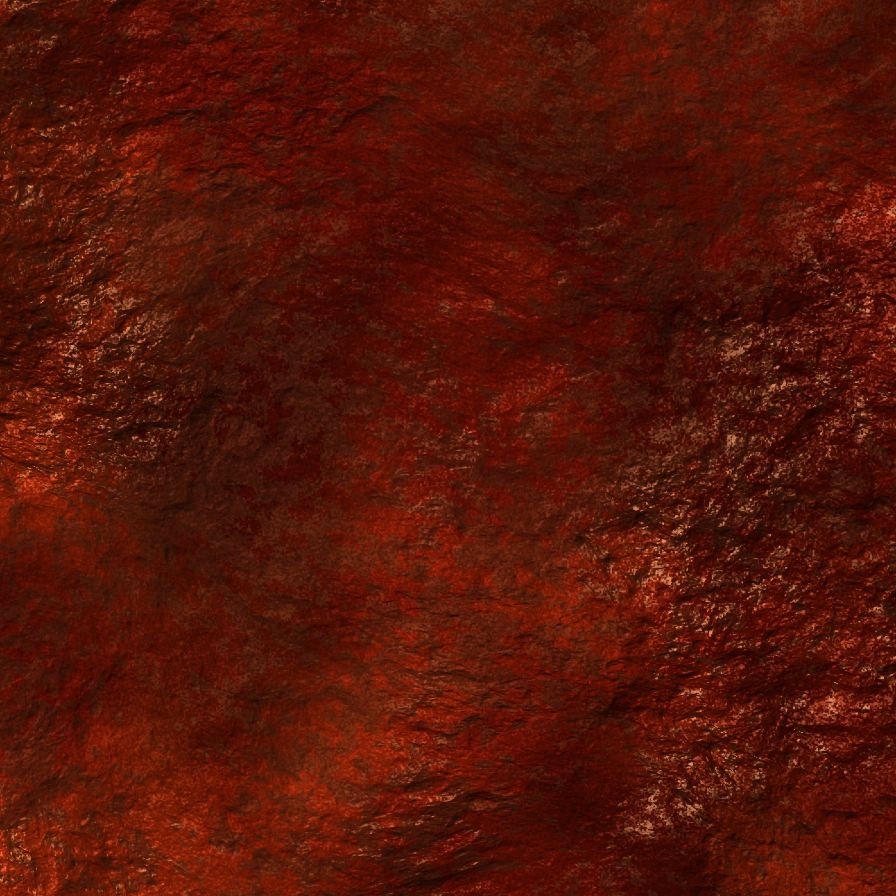
Reproduce this texture procedurally as a Shadertoy shader.

```glsl
// Crumpled dark red metal foil with flecked rusty tarnish and patchy coppery sheen.

float hash(vec2 p) {
    vec3 q = fract(p.xyx * 0.1031);
    q += dot(q, q.yzx + 33.33);
    return fract((q.x + q.y) * q.z);
}

float noise(vec2 p) {
    vec2 i = floor(p), f = fract(p);
    f = f * f * f * (f * (f * 6.0 - 15.0) + 10.0);
    return mix(mix(hash(i), hash(i + vec2(1, 0)), f.x),
               mix(hash(i + vec2(0, 1)), hash(i + vec2(1, 1)), f.x), f.y);
}

const mat2 TURN = mat2(0.8, 0.6, -0.6, 0.8);

float fbm(vec2 p, int octaves) {
    float sum = 0.0, total = 0.0, amp = 0.5;
    for (int i = 0; i < octaves; i++) {
        sum += amp * noise(p);
        total += amp;
        amp *= 0.55;
        p = TURN * p * 2.03 + 19.7;
    }
    return sum / total;
}

// Gentle bend that lets creases curl around the swells
vec2 bend(vec2 p) {
    return p + 0.085 * vec2(noise(p * 3.0 + 4.0), noise(p * 3.0 + 31.0));
}

// Broad dents plus short jagged creases, the latter scaled by roughness
float relief(vec2 p, float roughness) {
    vec2 q = bend(p);
    float swell = 0.085 * fbm(TURN * q * 3.5 + 8.0, 2);
    q += 0.007 * vec2(noise(q * 37.0), noise(q * 37.0 + 47.0));
    vec2 c = TURN * mat2(0.88, 0.28, -0.1, 1.1) * q * 20.0;
    float crease = 0.0, amp = 0.0125;
    for (int i = 0; i < 5; i++) {
        float n = noise(c);
        crease += amp * mix(n, 1.0 - abs(2.0 * n - 1.0), 0.35);
        amp *= 0.53;
        c = TURN * c * 2.04 + 13.1;
    }
    return swell + roughness * crease;
}

void mainImage(out vec4 fragColor, in vec2 fragCoord) {
    vec2 uv = fragCoord / iResolution.y;
    vec2 q = bend(uv);

    // Surface normal
    float roughness = mix(0.6, 1.3, smoothstep(0.35, 0.65, fbm(uv * 3.2 + 52.0, 3)));
    float e = 0.0012;
    float h = relief(uv, roughness);
    vec2 slope = vec2(relief(uv + vec2(e, 0), roughness) - h,
                      relief(uv + vec2(0, e), roughness) - h) / e;
    vec3 normal = normalize(vec3(-slope, 1.0));
    float light = max(dot(normal, normalize(vec3(-0.4, 0.57, 0.75))), 0.0);

    // Red body drifting towards orange, with broad shadows
    float grain = mix(noise(uv * 500.0), noise(TURN * uv * 350.0 + 7.0), 0.4);
    float warmth = smoothstep(0.3, 0.7, fbm(q * 3.0 + 71.0, 4));
    vec3 color = mix(vec3(0.32, 0.04, 0.008), vec3(0.47, 0.11, 0.02), warmth);
    color *= mix(0.74, 1.14, smoothstep(0.3, 0.7, fbm(uv * 3.7 + 143.0, 3)));

    // Brown tarnish broken into fine ragged flecks
    float flecks = fbm(mat2(0.85, 0.3, -0.15, 1.1) * q * 65.0, 4) - 0.5;
    float cover = fbm(q * 4.0 + 90.0, 3);
    float tarnish = smoothstep(0.51, 0.57, 0.5 + 0.6 * (cover - 0.5) + flecks + 0.25 * (grain - 0.5));
    color = mix(color, vec3(0.27, 0.12, 0.055), 0.55 * tarnish);

    // Shading and speckle
    color *= 0.37 + 0.82 * light;
    color *= 0.8 + 0.4 * grain;

    // Coppery sheen breaking up into specks on lit facets, with rare pale glints
    float patches = smoothstep(0.4, 0.66, fbm(uv * 3.4 + 120.0, 3));
    float facet = smoothstep(0.66, 1.0, light);
    float specks = smoothstep(0.35, 0.75, grain + 0.6 * flecks);
    float sheen = facet * (0.2 + 1.0 * specks) * (0.2 + 0.85 * patches);
    color += vec3(0.25, 0.18, 0.12) * sheen;
    color += vec3(0.2, 0.2, 0.17) * pow(facet, 3.0) * patches * specks * tarnish;

    fragColor = vec4(clamp(color, 0.0, 1.0), 1.0);
}
```
